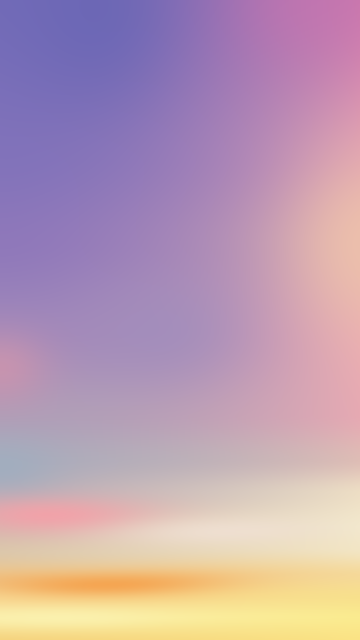
Write a Shadertoy shader that draws this background.

```glsl
// A soft dusk sky: violet above, rose and peach at the right, gold at the base.
// Two vertical colour ramps are blended across the canvas, then elliptical
// Gaussian glows add the clouds and streaks of light.

const int STOPS = 13;

// Heights of the ramp stops, from the bottom to the top
const float HEIGHT[STOPS] = float[](
    0.0, 0.035, 0.065, 0.10, 0.14, 0.175, 0.23,
    0.28, 0.35, 0.48, 0.62, 0.75, 1.0);

// Sky colours along the left and right edges
const vec3 WEST[STOPS] = vec3[](
    vec3(0.96, 0.83, 0.50), vec3(0.98, 0.93, 0.66), vec3(0.97, 0.85, 0.58),
    vec3(0.93, 0.79, 0.57), vec3(0.86, 0.78, 0.67), vec3(0.83, 0.74, 0.69),
    vec3(0.74, 0.69, 0.72), vec3(0.68, 0.67, 0.73), vec3(0.68, 0.62, 0.72),
    vec3(0.62, 0.53, 0.73), vec3(0.56, 0.47, 0.73), vec3(0.51, 0.45, 0.73),
    vec3(0.45, 0.42, 0.72));
const vec3 EAST[STOPS] = vec3[](
    vec3(0.98, 0.89, 0.52), vec3(0.98, 0.92, 0.56), vec3(0.97, 0.88, 0.55),
    vec3(0.96, 0.85, 0.60), vec3(0.95, 0.90, 0.77), vec3(0.95, 0.91, 0.80),
    vec3(0.93, 0.87, 0.77), vec3(0.87, 0.74, 0.71), vec3(0.90, 0.66, 0.70),
    vec3(0.91, 0.66, 0.70), vec3(0.89, 0.68, 0.69), vec3(0.86, 0.60, 0.70),
    vec3(0.79, 0.47, 0.68));

// Glow colours
const vec3 INDIGO = vec3(0.41, 0.40, 0.71);
const vec3 ORCHID = vec3(0.79, 0.46, 0.69);
const vec3 PEACH  = vec3(0.93, 0.76, 0.67);
const vec3 LILAC  = vec3(0.61, 0.55, 0.74);
const vec3 MAUVE  = vec3(0.80, 0.58, 0.68);
const vec3 MIST   = vec3(0.62, 0.68, 0.75);
const vec3 CORAL  = vec3(0.95, 0.63, 0.66);
const vec3 PEARL  = vec3(0.94, 0.88, 0.83);
const vec3 AMBER  = vec3(0.96, 0.64, 0.31);
const vec3 CREAM  = vec3(0.98, 0.95, 0.70);

// Horizontal blend curve near the ground and in the open sky
const float LOW_CURVE = 1.1;
const float SKY_CURVE = 1.8;
// Gentle bend of the low bands
const float BEND = 0.003;

// Colour of a ramp at a height, eased a little at each stop
vec3 ramp(vec3 colours[STOPS], float height) {
    vec3 colour = colours[0];
    for (int i = 1; i < STOPS; i++) {
        float t = clamp((height - HEIGHT[i - 1]) / (HEIGHT[i] - HEIGHT[i - 1]), 0.0, 1.0);
        t = mix(t, smoothstep(0.0, 1.0, t), 0.5);
        colour = mix(colour, colours[i], t);
    }
    return colour;
}

// Blends an elliptical Gaussian patch of light into the sky
void glow(inout vec3 sky, vec2 p, vec2 centre, vec2 radius, vec3 colour, float strength) {
    vec2 d = (p - centre) / radius;
    sky = mix(sky, colour, strength * exp(-dot(d, d)));
}

void mainImage(out vec4 fragColor, in vec2 fragCoord) {
    vec2 p = fragCoord / iResolution.xy;
    float openSky = smoothstep(0.15, 0.30, p.y);
    p.y += BEND * (1.0 - openSky) * sin(5.0 * p.x + 0.6) * smoothstep(0.0, 0.1, p.y);

    // Base gradient
    float across = pow(clamp(p.x, 0.0, 1.0), mix(LOW_CURVE, SKY_CURVE, openSky));
    vec3 sky = mix(ramp(WEST, p.y), ramp(EAST, p.y), across);

    // Upper sky
    glow(sky, p, vec2(0.27, 0.98), vec2(0.22, 0.15), INDIGO, 0.8);
    glow(sky, p, vec2(0.85, 1.00), vec2(0.20, 0.10), ORCHID, 0.5);
    glow(sky, p, vec2(1.03, 0.62), vec2(0.22, 0.15), PEACH, 0.85);
    glow(sky, p, vec2(0.47, 0.48), vec2(0.22, 0.09), LILAC, 0.6);

    // Haze on the left
    glow(sky, p, vec2(0.00, 0.425), vec2(0.14, 0.06), MAUVE, 0.85);
    glow(sky, p, vec2(0.00, 0.268), vec2(0.16, 0.05), MIST, 0.8);

    // Streaks near the horizon
    glow(sky, p, vec2(0.14, 0.197), vec2(0.27, 0.028), CORAL, 0.95);
    glow(sky, p, vec2(0.62, 0.168), vec2(0.28, 0.022), PEARL, 0.8);
    glow(sky, p, vec2(0.30, 0.089), vec2(0.33, 0.020), AMBER, 0.95);
    glow(sky, p, vec2(0.18, 0.036), vec2(0.25, 0.016), CREAM, 0.6);

    fragColor = vec4(sky, 1.0);
}
```
